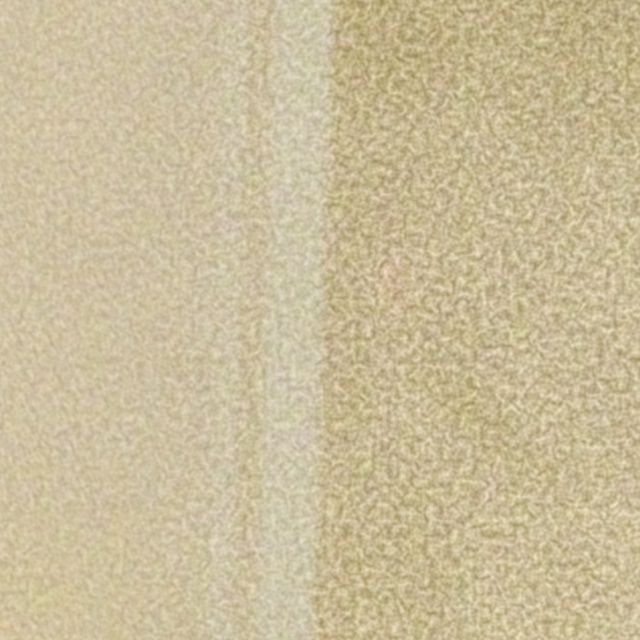
Reproduce this texture procedurally as a WebGL 2 fragment shader.

```glsl
#version 300 es
precision highp float;
// Aged cream plaster: two pale, slightly leaning vertical bands divide a smooth
// left side from a darker, mottled right side. Soft gradients and stains set the
// base tone; band-limited gradient noise adds a wormy grain and faint colour blots.

#define GRAIN_SCALE 88.0
#define GRAIN_LEFT 0.135
#define GRAIN_RIGHT 0.185
#define BLOT_SCALE 24.0
#define BLOT_STRENGTH 0.028
#define CLOUD_SCALE 6.0
#define CLOUD_STRENGTH 0.035
#define BAND_LEAN 0.030
#define BAND_SOFTNESS 0.013

uniform vec2 u_resolution;
out vec4 fragColor;

const vec3 CREAM = vec3(0.815, 0.762, 0.640);
const vec3 TAN   = vec3(0.780, 0.724, 0.578);
const vec3 PALE  = vec3(0.812, 0.780, 0.675);
const vec3 SEAM  = vec3(0.797, 0.745, 0.615);

// Unit gradient direction for a lattice point.
vec2 latticeGradient(vec2 cell) {
    float h = fract(sin(dot(cell, vec2(127.1, 311.7))) * 43758.5453);
    return vec2(cos(6.28318 * h), sin(6.28318 * h));
}

float gradientNoise(vec2 p) {
    vec2 i = floor(p), f = fract(p);
    vec2 w = f * f * f * (f * (f * 6.0 - 15.0) + 10.0);
    vec2 e = vec2(1.0, 0.0);
    float a = dot(latticeGradient(i), f);
    float b = dot(latticeGradient(i + e.xy), f - e.xy);
    float c = dot(latticeGradient(i + e.yx), f - e.yx);
    float d = dot(latticeGradient(i + e.xx), f - e.xx);
    return mix(mix(a, b, w.x), mix(c, d, w.x), w.y);
}

// Two octaves of soft cloud.
float cloud(vec2 p) {
    return gradientNoise(p) + 0.5 * gradientNoise(p * 2.1 + 17.3);
}

// Soft-edged vertical band between two x positions.
float band(float x, float left, float right) {
    return smoothstep(left - BAND_SOFTNESS, left + BAND_SOFTNESS, x)
         * (1.0 - smoothstep(right - BAND_SOFTNESS, right + BAND_SOFTNESS, x));
}

// Rotated elliptical Gaussian stain.
float stain(vec2 p, vec2 center, vec2 size, float angle) {
    float c = cos(angle), s = sin(angle);
    vec2 q = mat2(c, -s, s, c) * (p - center) / size;
    return exp(-dot(q, q));
}

vec3 wallTone(vec2 p, float rightSide) {
    vec3 left = CREAM + vec3(-0.012, -0.008, -0.004) * smoothstep(0.05, 0.33, p.x);
    left -= vec3(0.0, 0.0, 0.025) * stain(p, vec2(0.08, 0.05), vec2(0.25, 0.16), 0.0);

    // The right side lightens away from the bands and towards the floor.
    vec3 right = TAN + vec3(0.008, 0.010, 0.016) * smoothstep(0.55, 0.95, p.x);
    right += vec3(0.010, 0.010, 0.004) * (1.0 - smoothstep(0.05, 0.40, p.y));
    right -= vec3(0.045, 0.050, 0.080) * stain(p, vec2(1.0, 1.0), vec2(0.30, 0.20), 0.0);
    right -= vec3(0.020, 0.024, 0.040) * stain(p, vec2(0.60, 0.96), vec2(0.12, 0.16), 0.0);
    right -= vec3(0.030, 0.035, 0.065) * stain(p, vec2(0.765, 0.335), vec2(0.11, 0.035), -0.70);
    right += vec3(0.018, -0.010, 0.004) * stain(p, vec2(0.630, 0.560), vec2(0.045, 0.070), 0.0);
    right -= vec3(0.014, 0.015, 0.020) * stain(p, vec2(0.64, 0.08), vec2(0.10, 0.07), -0.5);
    return mix(left, right, rightSide);
}

void main() {
    vec2 p = gl_FragCoord.xy / u_resolution;

    // Straighten the lean and add a small wobble before placing the bands.
    float x = p.x + BAND_LEAN * (0.5 - p.y) + 0.004 * gradientNoise(p * vec2(12.0, 9.0));
    float rightSide = smoothstep(0.485, 0.520, x);
    vec3 color = wallTone(p, rightSide);

    // Pale bands with a tan seam between them.
    color = mix(color, SEAM, 0.8 * band(x, 0.372, 0.416));
    color = mix(color, PALE, 0.60 * band(x, 0.336, 0.374));
    color = mix(color, PALE, 0.95 * band(x, 0.416, 0.501));
    color -= vec3(0.008, 0.010, 0.016) * band(x, 0.508, 0.565);

    // Broad mottling and small yellow, pink and grey blots.
    float mottling = cloud(p * CLOUD_SCALE + 4.7);
    color += CLOUD_STRENGTH * mix(0.35, 1.0, rightSide) * mottling * vec3(0.7, 0.75, 1.0);
    float yellowBlot = cloud(p * BLOT_SCALE + 31.0);
    float pinkBlot = cloud(p * BLOT_SCALE + 73.0);
    color += BLOT_STRENGTH * (yellowBlot * vec3(0.1, 0.2, -1.2) + pinkBlot * vec3(0.5, -0.4, 0.3));

    // Wormy grain: a warped octave, a finer one and a slanted relief on the left.
    vec2 g = p * GRAIN_SCALE;
    vec2 warp = vec2(gradientNoise(g * 0.5 + 9.1), gradientNoise(g * 0.5 + 51.7));
    float worms = gradientNoise(g + 0.8 * warp) + 0.60 * gradientNoise(g * 1.8 + 23.0);
    float relief = gradientNoise(vec2(g.x + 0.5 * g.y, g.y - 0.5 * g.x) * vec2(1.4, 0.9) + 60.0);
    float grain = mix(mix(worms, relief, 0.45), worms, smoothstep(0.15, 0.45, x));
    float strength = mix(GRAIN_LEFT, GRAIN_RIGHT, smoothstep(0.35, 0.62, x));
    strength *= 1.0 - 0.25 * band(x, 0.416, 0.501);
    color += strength * grain * vec3(0.95, 1.0, 1.12);

    fragColor = vec4(clamp(color, 0.0, 1.0), 1.0);
}
```
